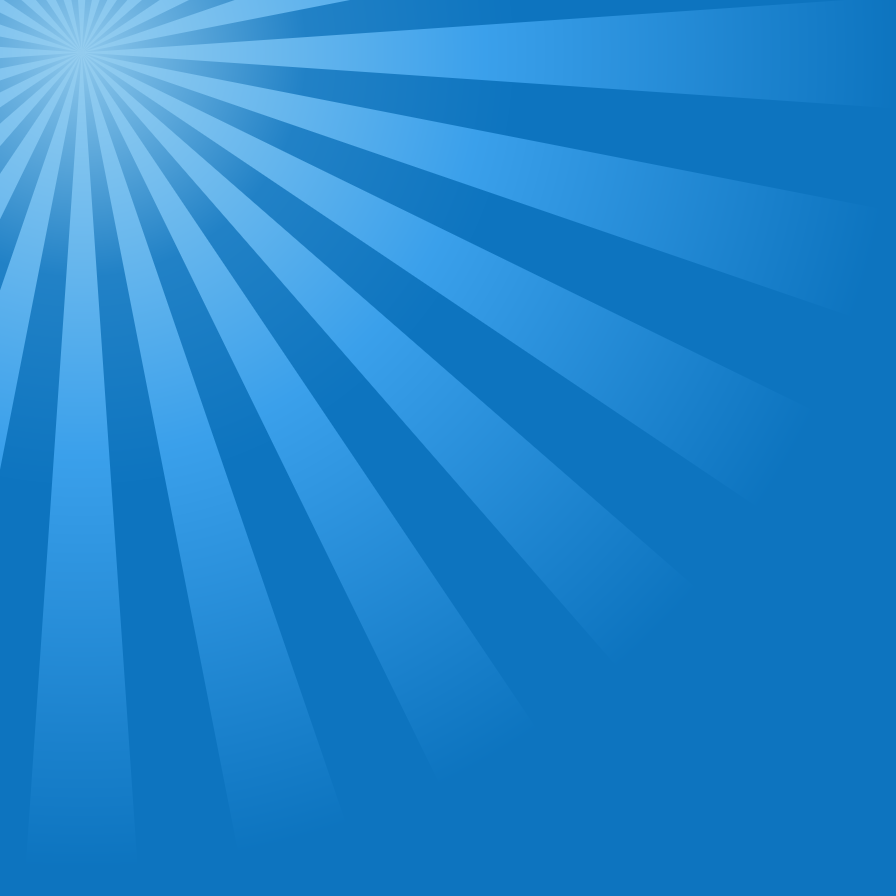
Write a WebGL 1 fragment shader that draws this background.

```glsl
precision highp float;
// Pale sun rays fanning from the upper left corner over a flat blue sky.

uniform vec2 u_resolution;

const float TAU = 6.283185;

// Layout, in units of the canvas height
const vec2 SUN_CENTER = vec2(0.0911, 0.9414);
const float RAY_COUNT = 24.0;
const float RAY_DUTY = 0.524;      // share of each sector that is lit
const float RAY_PEAK = 0.45;       // radius where the ray is purest blue
const float RAY_END = 0.91;        // radius where the ray has faded out
const float CORE_RADIUS = 0.25;    // strong inner glow
const float HALO_RADIUS = 0.49;    // faint outer glow
const float CORE_STRENGTH = 0.95;
const float HALO_STRENGTH = 0.15;

// Colours
const vec3 SKY_BLUE = vec3(0.05, 0.455, 0.75);
const vec3 RAY_BLUE = vec3(0.228, 0.627, 0.921);
const vec3 RAY_PALE = vec3(0.59, 0.81, 0.94);
const vec3 GLOW_PALE = vec3(0.59, 0.805, 0.935);

// Linear ramp from 0 at a to 1 at b
float ramp(float a, float b, float x) {
    return clamp((x - a) / (b - a), 0.0, 1.0);
}

// Signed distance to the nearest ray edge, positive inside a ray
float rayDistance(vec2 p) {
    float sector = TAU / RAY_COUNT;
    float angle = atan(p.y, p.x);
    float offset = abs(mod(angle + 0.5 * sector, sector) - 0.5 * sector);
    return length(p) * sin(0.5 * RAY_DUTY * sector - offset);
}

// Sky between the rays: steep core glow, then a faint halo
vec3 skyColor(float radius) {
    float core = mix(CORE_STRENGTH, HALO_STRENGTH, ramp(0.0, CORE_RADIUS, radius));
    float halo = 1.0 - ramp(CORE_RADIUS, HALO_RADIUS, radius);
    return mix(SKY_BLUE, GLOW_PALE, core * halo);
}

// Rays: pale at the sun, clear blue midway, fading into the sky
vec3 rayColor(float radius) {
    vec3 inner = mix(RAY_PALE, RAY_BLUE, ramp(0.0, RAY_PEAK, radius));
    return mix(inner, SKY_BLUE, ramp(RAY_PEAK, RAY_END, radius));
}

void main() {
    float pixel = 1.0 / u_resolution.y;
    vec2 p = gl_FragCoord.xy * pixel - SUN_CENTER;
    float radius = length(p);

    float coverage = clamp(rayDistance(p) / pixel + 0.5, 0.0, 1.0);
    vec3 color = mix(skyColor(radius), rayColor(radius), coverage);

    gl_FragColor = vec4(color, 1.0);
}
```
